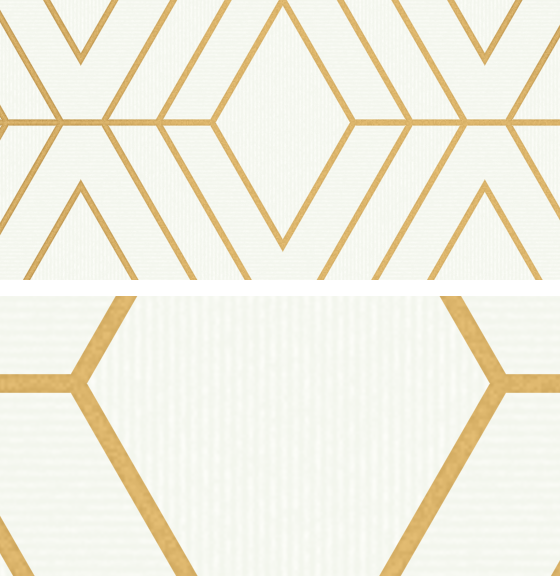
Top: the whole. Bottom: its middle third, enlarged.
This pattern is drawn by a WebGL 1 fragment shader. Its source:

```glsl
precision highp float;
// Gold lattice wallpaper: diamonds ringed by parallel chevron bands and joined by a
// horizontal bar. A folded diamond distance gives every stroke; the ribbed paper
// turns from vertical to horizontal in alternate bands.
uniform vec2 u_resolution;

// Geometry, in canvas heights
const vec2  CENTER = vec2(1.010, 0.5625);     // middle of the main diamond
const float REPEAT = 1.443;                   // distance between diamonds
const float SLOPE = 1.74;                     // rise over run of the diagonals
const float HALF_STROKE = 0.0111;
const float DIAMOND = 0.2526;                 // half width of the diamond
const vec2  LEFT_BANDS = vec2(0.4466, 0.6412);
const vec2  RIGHT_BANDS = vec2(0.4570, 0.6517);
const float TIP = 0.8510;                     // pointed chevrons between diamonds

// Paper and metal
const float RIB_PITCH = 0.0134;
const vec3  PAPER = vec3(0.952, 0.963, 0.930);
const vec3  FIBRE = vec3(0.990, 0.992, 0.975);
const vec3  GOLD = vec3(0.868, 0.715, 0.425);
const vec3  BRONZE = vec3(0.785, 0.625, 0.345);
const vec3  SHEEN = vec3(0.880, 0.750, 0.500);

float hash(vec2 p) {
  vec3 q = fract(vec3(p.xyx) * 0.1031);
  q += dot(q, q.yzx + 33.33);
  return fract((q.x + q.y) * q.z);
}

float noise(vec2 p) {
  vec2 i = floor(p), f = fract(p);
  f = f * f * (3.0 - 2.0 * f);
  return mix(mix(hash(i), hash(i + vec2(1.0, 0.0)), f.x),
             mix(hash(i + vec2(0.0, 1.0)), hash(i + vec2(1.0, 1.0)), f.x), f.y);
}

// Broken light threads; q.x runs across the ribs, q.y along them
vec3 ribbedPaper(vec2 q, float upright) {
  float ridge = 0.5 + 0.5 * cos(6.28318 * q.x / RIB_PITCH);
  float thread = noise(q * vec2(150.0, 110.0) + 17.0);
  float grain = noise(q * 260.0 + 51.0);
  float light = ridge * (0.25 + 0.65 * thread) + 0.30 * (grain - 0.35);
  light *= mix(0.75, 1.0, upright);
  return mix(PAPER, FIBRE, clamp(light, 0.0, 1.0));
}

// Darker, worn metal toward the left side and the upper right corner
vec3 goldLeaf(vec2 p, float depth) {
  float worn = 1.0 - smoothstep(0.10, 0.85, p.x);
  worn = max(worn, smoothstep(1.5, 1.95, p.x) * smoothstep(0.4, 0.95, p.y));
  float edge = smoothstep(0.35, 0.9, depth);
  vec3 col = mix(GOLD, BRONZE, worn * (0.45 + 0.55 * edge));
  col = mix(col, SHEEN, 0.35 * worn * (1.0 - smoothstep(0.0, 0.3, depth)));
  col -= 0.025 * edge;
  return col + 0.06 * (noise(p * 230.0) - 0.5);
}

void main() {
  vec2 p = gl_FragCoord.xy / u_resolution.y;
  float pixel = 1.0 / u_resolution.y;

  // Fold the plane around the nearest diamond
  float x = mod(p.x - CENTER.x + 0.5 * REPEAT, REPEAT) - 0.5 * REPEAT;
  float rise = abs(p.y - CENTER.y);
  float ring = abs(x) + rise / SLOPE;
  vec2 bands = x < 0.0 ? LEFT_BANDS : RIGHT_BANDS;
  vec4 rings = vec4(DIAMOND, bands, TIP);

  // Distance to the diagonals, then to the bar outside the diamond
  float perp = SLOPE / sqrt(1.0 + SLOPE * SLOPE);
  vec4 gap = abs(rings - ring) * perp;
  float d = min(min(gap.x, gap.y), min(gap.z, gap.w));
  d = min(d, max(rise, (DIAMOND - ring) * perp));

  // Rib direction alternates from band to band
  float band = dot(step(rings, vec4(ring)), vec4(1.0));
  float upright = 1.0 - mod(band, 2.0);
  vec3 paper = ribbedPaper(upright > 0.5 ? p : p.yx, upright);

  float ink = 1.0 - smoothstep(-0.75 * pixel, 0.75 * pixel, d - HALF_STROKE);
  vec3 col = mix(paper, goldLeaf(p, d / HALF_STROKE), ink);
  gl_FragColor = vec4(col, 1.0);
}
```
